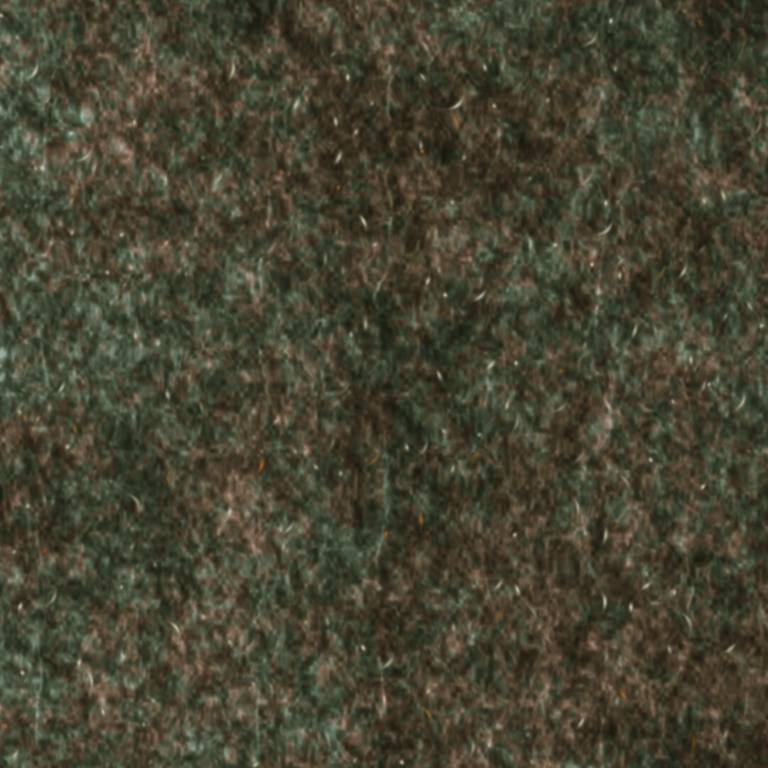
Give the GLSL for this texture, as a Shadertoy shader.

```glsl
// A dark olive, pressed and crumpled sheet with a fine glossy grain.
// Side-lit cellular relief and layered noise set the tone; broken vertical
// ridges, green and brown drifts and scattered short glints lie over it.

const vec3 GREEN_TINT = vec3(0.90, 1.05, 1.06);
const vec3 BROWN_TINT = vec3(1.13, 0.95, 0.94);
const vec3 CREAM = vec3(0.74, 0.73, 0.63);
const vec3 AMBER = vec3(0.60, 0.40, 0.17);
const float MID_TONE = 0.257;
const float TONE_SPREAD = 0.29;

float hash1(vec2 p) {
    vec3 q = fract(p.xyx * 0.1031);
    q += dot(q, q.yzx + 33.33);
    return fract((q.x + q.y) * q.z);
}

vec2 hash2(vec2 p) {
    return vec2(hash1(p), hash1(p + 71.7));
}

// Smooth value noise, centred on zero
float noise(vec2 p) {
    vec2 i = floor(p), f = fract(p);
    f = f * f * (3.0 - 2.0 * f);
    float low = mix(hash1(i), hash1(i + vec2(1, 0)), f.x);
    float high = mix(hash1(i + vec2(0, 1)), hash1(i + vec2(1, 1)), f.x);
    return mix(low, high, f.y) - 0.5;
}

// Distance to the nearest scattered cell centre
float cellDistance(vec2 p) {
    vec2 id = floor(p);
    float nearest = 4.0;
    for (int y = -1; y <= 1; y++)
    for (int x = -1; x <= 1; x++) {
        vec2 cell = id + vec2(x, y);
        vec2 d = cell + hash2(cell) - p;
        nearest = min(nearest, dot(d, d));
    }
    return sqrt(nearest);
}

// Slope of the cellular bumps towards the light
float relief(vec2 p, vec2 light) {
    return cellDistance(p - light * 0.25) - cellDistance(p + light * 0.25);
}

// Grain tone: lit bumps at three sizes plus noise from coarse to fine
float grainTone(vec2 p) {
    vec2 light = normalize(vec2(-0.9, -0.35));
    vec2 q = p * vec2(1.0, 0.8);
    q += 0.006 * vec2(noise(p * 40.0), noise(p * 40.0 + 19.0));
    float bumps = 0.8 * relief(q * 30.0, light)
                + 0.9 * relief(q * 68.0 + 5.3, light)
                + 0.6 * relief(q * 135.0 + 9.1, light);
    float speckle = 1.3 * noise(p * 6.0 + 3.0) + 1.5 * noise(q * 28.0)
                  + 2.3 * noise(q * 88.0 + 7.0) + 2.1 * noise(q * 185.0);
    return bumps + speckle;
}

// Broken vertical folds: a thin lit crest with a soft shadow on its right
float ridgeTone(vec2 p, float columns) {
    float wobble = 0.03 * noise(vec2(p.y * 7.0, 2.0))
                 + 0.018 * noise(vec2(p.y * 26.0, floor(p.x * columns)));
    float u = (p.x + wobble) * columns;
    float id = floor(u);
    float x = (u - id - 0.3 - 0.3 * hash1(vec2(id, 4.0))) / columns;
    float strength = 0.35 + 0.65 * hash1(vec2(id, 11.0));
    float broken = smoothstep(-0.15, 0.3, noise(vec2(id * 9.0, p.y * 22.0)));
    float crest = exp(-pow(x / 0.0028, 2.0)) * broken;
    float shadow = smoothstep(0.0, 0.007, x) * exp(-max(x, 0.0) / 0.018);
    return strength * (1.5 * crest - 0.8 * shadow);
}

// Short tilted flecks; rgb is the colour and a the coverage
vec4 glints(vec2 p, float freq, float chance) {
    vec2 g = p * freq, id = floor(g);
    vec4 fleck = vec4(CREAM, 0.0);
    for (int y = -1; y <= 1; y++)
    for (int x = -1; x <= 1; x++) {
        vec2 cell = id + vec2(x, y);
        vec2 d = (g - cell - hash2(cell + 23.0)) / freq;
        vec2 kind = hash2(cell + 47.0);
        float angle = 1.6 * (hash1(cell + 61.0) - 0.6);
        float c = cos(angle), s = sin(angle);
        d = vec2(c * d.x + s * d.y, c * d.y - s * d.x);
        d.x += 45.0 * d.y * d.y * (kind.y - 0.5);
        vec2 size = vec2(0.0026, mix(0.003, 0.011, kind.y * kind.y));
        float cover = exp(-dot(d / size, d / size)) * step(kind.x, chance);
        cover *= 0.3 + 0.7 * hash1(cell + 83.0);
        vec3 tint = mix(CREAM, AMBER, step(0.8, hash1(cell + 97.0)));
        if (cover > fleck.a) fleck = vec4(tint, cover);
    }
    return fleck;
}

// Slow and fine drift between green and brown
vec3 tintAt(vec2 p) {
    float drift = 0.9 * noise(p * 7.0 + 31.0) + 0.9 * noise(p * 30.0 + 13.0)
                + 1.3 * noise(p * 95.0 + 53.0) + 0.35 * (p.x - 0.5);
    return mix(GREEN_TINT, BROWN_TINT, clamp(0.5 + drift, 0.0, 1.0));
}

void mainImage(out vec4 fragColor, in vec2 fragCoord) {
    vec2 p = fragCoord / iResolution.y;
    float tone = grainTone(p) + ridgeTone(p, 7.0) - 0.4 * (p.x - 0.5);
    float luma = MID_TONE * exp(TONE_SPREAD * tone);
    vec3 color = luma * vec3(1.0, 0.99, 0.57 + 0.55 * luma) * tintAt(p);
    vec4 fleck = glints(p, 26.0, 0.3);
    color = mix(color, max(color, fleck.rgb), fleck.a);
    fragColor = vec4(clamp(color, 0.0, 1.0), 1.0);
}
```
